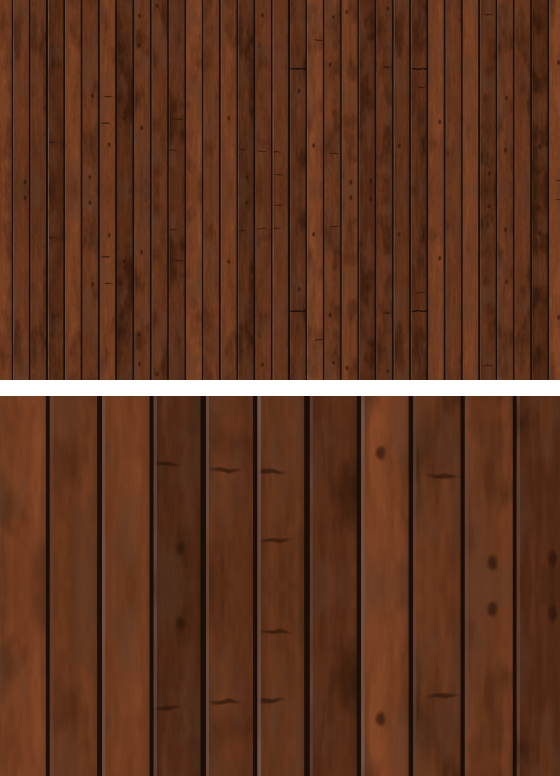
Top: the whole. Bottom: its middle third, enlarged.
Give the GLSL for this texture, as a Shadertoy shader.

```glsl
const float PLANKS_ACROSS = 32.39;   // plank widths over the canvas
const float FIRST_SEAM = 0.0221;     // canvas fraction left of the first full plank
const float PLANKS_TALL = 22.1;      // canvas height in plank widths
const float GAP_HALF_WIDTH = 0.045;  // in plank widths, as are the lengths below
const float BEVEL_WIDTH = 0.065;
const float JOINT_HEIGHT = 7.04;     // distance of end joints from the middle
const float GRAIN_STRENGTH = 0.38;
const float STREAK_STRENGTH = 0.30;
const float STAIN_STRENGTH = 0.30;
const float MARK_CHANCE = 0.22;
const float EDGE_TONE = 0.88;
const float TONE_CYCLE[7] = float[7](0.64, 0.60, 0.42, 0.90, 0.65, 0.86, 0.45);

const vec3 GAP_COLOR = vec3(0.09, 0.045, 0.03);
const vec3 DARK_WOOD = vec3(0.21, 0.10, 0.045);
const vec3 LIGHT_WOOD = vec3(0.485, 0.262, 0.145);
const vec3 DUSTY_WOOD = vec3(0.36, 0.235, 0.17);
const vec3 BEVEL_COLOR = vec3(0.44, 0.34, 0.30);

float hash(vec2 p) {
    return fract(sin(dot(p, vec2(127.1, 311.7))) * 43758.5453);
}

float noise(vec2 p) {
    vec2 cell = floor(p);
    vec2 f = fract(p);
    f = f * f * (3.0 - 2.0 * f);
    return mix(mix(hash(cell), hash(cell + vec2(1.0, 0.0)), f.x),
               mix(hash(cell + vec2(0.0, 1.0)), hash(cell + vec2(1.0, 1.0)), f.x), f.y);
}

float fbm(vec2 p) {
    float sum = 0.0;
    float amplitude = 0.5;
    for (int i = 0; i < 4; i++) {
        sum += amplitude * noise(p);
        p = p * 2.03 + 17.3;
        amplitude *= 0.5;
    }
    return sum / 0.9375;
}

// Coverage of a band of the given half width, softened over one pixel
float band(float distance, float halfWidth, float pixel) {
    return 1.0 - smoothstep(halfWidth - 0.5 * pixel, halfWidth + 0.5 * pixel, abs(distance));
}

float plankTone(float plank) {
    if (plank < 0.0) return EDGE_TONE;
    float jitter = hash(vec2(plank, 4.7)) - 0.5;
    return TONE_CYCLE[int(mod(plank, 7.0))] + 0.12 * jitter;
}

// Sparse small knots and short cross cracks
float marks(vec2 p, float plank) {
    vec2 cell = vec2(plank, floor(p.y / 1.6));
    vec2 center = vec2(0.25 + 0.5 * hash(cell + 3.1), 0.4 + 0.8 * hash(cell + 8.6));
    vec2 d = vec2(p.x, mod(p.y, 1.6)) - center;
    d.y += 0.06 * (noise(p * 6.0) - 0.5);
    vec2 size = hash(cell + 5.9) < 0.5 ? vec2(0.09, 0.13) : vec2(0.26, 0.045);
    float present = step(1.0 - MARK_CHANCE, hash(cell + 1.3));
    return present * (1.0 - smoothstep(0.4, 1.5, length(d / size)));
}

void mainImage(out vec4 fragColor, in vec2 fragCoord) {
    vec2 uv = fragCoord / iResolution.xy;
    float x = (uv.x - FIRST_SEAM) * PLANKS_ACROSS;
    float y = abs(uv.y - 0.5) * PLANKS_TALL;   // boards mirror about the middle
    vec2 pixel = vec2(PLANKS_ACROSS, PLANKS_TALL) / iResolution.xy;
    float plank = floor(x);
    vec2 p = vec2(x - plank, y);
    float seed = hash(vec2(plank, 9.2));

    // Wood grain: slow figure, fine streaks and short pores
    vec2 g = p + vec2(seed * 53.0, seed * 91.0);
    float warp = fbm(g * vec2(1.5, 0.35));
    float figure = fbm(vec2(g.x * 3.5 + warp * 3.0, g.y * 0.45)) - 0.5;
    float streaks = fbm(vec2(g.x * 9.0 + warp * 2.0, g.y * 0.8)) - 0.5;
    float pores = noise(g * vec2(15.0, 3.5)) - 0.5;
    float tone = plankTone(plank) + GRAIN_STRENGTH * figure
               + STREAK_STRENGTH * streaks + 0.12 * pores;

    // Stains, strongest around the middle of some boards
    float stain = smoothstep(0.52, 0.8, fbm(g * vec2(1.2, 0.6) + 31.0));
    float middle = exp(-y * y * 0.8) * smoothstep(0.35, 0.8, hash(vec2(plank, 2.4)));
    tone -= STAIN_STRENGTH * (stain + 0.6 * middle * (0.5 + warp));
    vec3 color = mix(DARK_WOOD, LIGHT_WOOD, clamp(tone, 0.0, 1.15));
    float dust = smoothstep(0.45, 0.75, fbm(g * vec2(2.0, 0.7) + 67.0));
    color = mix(color, DUSTY_WOOD, 0.4 * dust);
    color = mix(color, DARK_WOOD * 0.75, 0.65 * marks(p, plank));

    // End joints on two boards, one tone cycle apart
    if (plank == 16.0 || plank == 23.0) {
        float wobble = 0.06 * (noise(vec2(x * 4.0, 1.0)) - 0.5);
        float joint = band(y - JOINT_HEIGHT + wobble, 0.045, pixel.y);
        color = mix(color, GAP_COLOR, 0.8 * joint);
    }

    // Shaded board edges, worn bevel and dark gap
    float edge = min(p.x, 1.0 - p.x);
    color *= 1.0 - 0.25 * exp(-edge * 14.0);
    float seam = floor(x + 0.5);
    float side = x - seam;
    float wear = 0.5 + 0.5 * noise(vec2(seam * 7.0, y * 1.5));
    float shine = mix(0.1, 0.95, hash(vec2(seam, 6.3))) * wear;
    float bevel = band(side - GAP_HALF_WIDTH - 0.5 * BEVEL_WIDTH, 0.5 * BEVEL_WIDTH, pixel.x);
    color = mix(color, BEVEL_COLOR, shine * bevel);
    float gapWidth = GAP_HALF_WIDTH * mix(0.75, 1.2, hash(vec2(seam, 1.9)));
    color = mix(color, GAP_COLOR, 0.92 * band(side, gapWidth, pixel.x));

    fragColor = vec4(color, 1.0);
}
```
